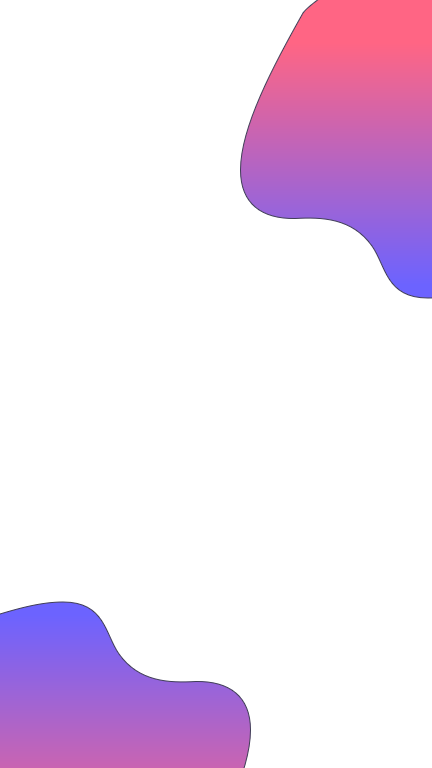
A WebGL 2 fragment shader for this background:

```glsl
#version 300 es
precision highp float;
// Two wavy gradient blobs on white, one at the top right and one at the bottom left.
// A closed chain of cubic Bezier curves gives a signed distance; the second blob
// is the first one turned by half a circle. A thin dark line follows each edge.

uniform vec2 u_resolution;
out vec4 fragColor;

const int CURVES = 7;
const int STEPS = 16;

// Each curve uses three controls and ends where the next one starts.
const vec2 controls[22] = vec2[22](
  vec2(345, -20), vec2(325, -5), vec2(309, 5),
  vec2(303, 13), vec2(272, 68), vec2(240.5, 128),
  vec2(240.5, 170), vec2(240.5, 204), vec2(262, 219),
  vec2(295, 218.5), vec2(322, 217), vec2(352, 218),
  vec2(372, 246), vec2(386, 266), vec2(386, 298),
  vec2(428, 298), vec2(449, 298), vec2(471, 292),
  vec2(491, 286), vec2(640, 240), vec2(600, -140),
  vec2(345, -20));

vec2 bezier(vec2 a, vec2 b, vec2 c, vec2 d, float t) {
  float s = 1.0 - t;
  return s * s * s * a + 3.0 * s * t * (s * b + t * c) + t * t * t * d;
}

// Signed distance to the blob, negative inside.
float blobDistance(vec2 p) {
  float nearest = 1e9;
  float side = 1.0;
  vec2 start = controls[0];
  for (int i = 0; i < CURVES; i++) {
    int k = 3 * i;
    for (int j = 1; j <= STEPS; j++) {
      vec2 end = bezier(controls[k], controls[k + 1], controls[k + 2],
                        controls[k + 3], float(j) / float(STEPS));
      vec2 edge = end - start;
      vec2 rel = p - start;
      vec2 gap = rel - edge * clamp(dot(rel, edge) / dot(edge, edge), 0.0, 1.0);
      nearest = min(nearest, dot(gap, gap));
      // Every crossing of a horizontal ray flips inside and outside.
      if ((start.y > p.y) != (end.y > p.y) &&
          rel.x < edge.x * rel.y / edge.y) side = -side;
      start = end;
    }
  }
  return side * sqrt(nearest);
}

// Paints one blob with its vertical gradient and outline.
vec3 paintBlob(vec3 base, vec2 p, float pixel) {
  const vec3 pink = vec3(1.0, 0.396, 0.518);
  const vec3 violet = vec3(0.424, 0.388, 1.0);
  const vec3 ink = vec3(0.25, 0.24, 0.34);
  float d = blobDistance(p);
  vec3 fill = mix(pink, violet, clamp((p.y - 43.0) / 242.0, 0.0, 1.0));
  base = mix(base, fill, clamp(0.5 - d / pixel, 0.0, 1.0));
  float line = clamp((0.5 - abs(d)) / pixel + 0.5, 0.0, 1.0) * min(1.0, 1.0 / pixel);
  return mix(base, ink, line);
}

void main() {
  // The canvas is 768 units high, with y running down from the top.
  float pixel = 768.0 / u_resolution.y;
  vec2 p = gl_FragCoord.xy * pixel;
  p.y = 768.0 - p.y;

  vec3 color = paintBlob(vec3(1.0), p, pixel);
  color = paintBlob(color, vec2(491, 900) - p, pixel);
  fragColor = vec4(color, 1.0);
}
```
